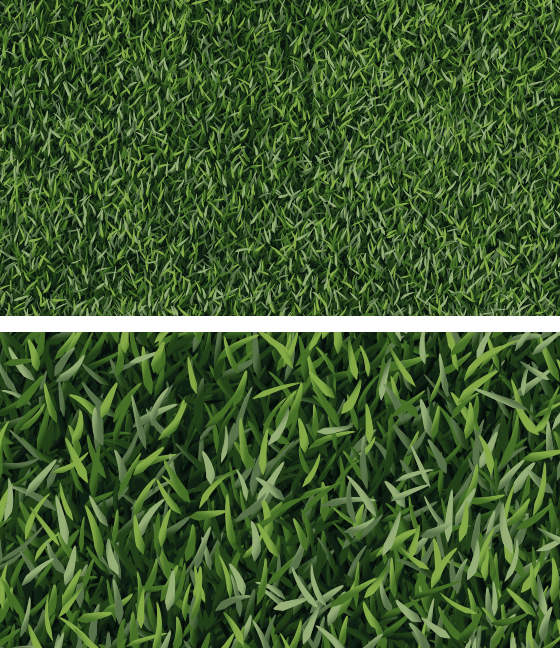
Top, the full canvas; bottom, a detail of the centre.
A WebGL 2 fragment shader for this texture:

```glsl
#version 300 es
precision highp float;
// Dense sunlit lawn: layered, tapered grass blades over deep shadow.

uniform vec2 u_resolution;
out vec4 fragColor;

// Lengths are fractions of the canvas height.
const int LAYERS = 18;
const float LAYER_COVER = 0.19;          // share of area one layer hides
const float CELL = 0.036;                // one blade per cell and layer
const vec2 BLADE_LENGTH = vec2(0.036, 0.066);
const vec2 BLADE_HALF_WIDTH = vec2(0.003, 0.006);
const float LEAN_SPREAD = 1.45;          // radians
const float LEAN_BIAS = 0.12;
const float BEND = 0.1;                  // sag relative to length
const float TONE_JITTER = 0.5;           // tone spread between blades
const float TIP_LIGHT = 0.28;            // tone rise from root to tip
const float SIDE_LIGHT = 0.1;            // tone change across a blade
const float TUFT_SIZE = 0.085;
const float PATCH_SIZE = 0.4;
const float TUFT_TONE = 0.22;
const float PATCH_TONE = 0.14;
const vec2 COOL_SHARE = vec2(0.52, 0.28); // bottom, top of the canvas

const vec3 NIGHT = vec3(0.02, 0.05, 0.035);
const vec3 SHADOW = vec3(0.06, 0.13, 0.07);
const vec3 FOREST = vec3(0.13, 0.25, 0.09);
const vec3 LEAF = vec3(0.27, 0.44, 0.15);
const vec3 LIME = vec3(0.52, 0.67, 0.28);
const vec3 SAGE = vec3(0.35, 0.45, 0.29);
const vec3 PALE = vec3(0.59, 0.69, 0.47);

// Integer hash giving four values in 0..1
vec4 hash4(ivec2 cell, int layer, int salt) {
    uvec4 v = uvec4(ivec4(cell, layer, salt)) * 1664525u + 10139u;
    v.x += v.y * v.w; v.y += v.z * v.x; v.z += v.x * v.y; v.w += v.y * v.z;
    v ^= v >> 16u;
    v.x += v.y * v.w; v.y += v.z * v.x; v.z += v.x * v.y; v.w += v.y * v.z;
    return vec4(v >> 8u) * exp2(-24.0);
}

float valueNoise(vec2 p, int salt) {
    ivec2 i = ivec2(floor(p));
    vec2 f = fract(p);
    f = f * f * (3.0 - 2.0 * f);
    float low = mix(hash4(i, 0, salt).x, hash4(i + ivec2(1, 0), 0, salt).x, f.x);
    float high = mix(hash4(i + ivec2(0, 1), 0, salt).x, hash4(i + ivec2(1), 0, salt).x, f.x);
    return mix(low, high, f.y);
}

// Tone 0 is deepest shadow, 1 is full sun; reflection keeps the shares even
vec3 grassColor(float tone, bool cool) {
    tone = abs(tone);
    tone = clamp(1.0 - abs(1.0 - tone), 0.0, 1.0);
    vec3 color = mix(NIGHT, SHADOW, smoothstep(0.0, 0.12, tone));
    color = mix(color, FOREST, smoothstep(0.14, 0.30, tone));
    color = mix(color, cool ? SAGE : LEAF, smoothstep(0.41, 0.59, tone));
    return mix(color, cool ? PALE : LIME, smoothstep(0.70, 0.90, tone));
}

// Lays one blade over the color beneath it
void drawBlade(inout vec3 color, vec2 p, ivec2 cell, int layer, float tone, float edge) {
    vec4 shape = hash4(cell, layer, 1);
    vec2 d = p - (vec2(cell) + shape.xy) * CELL;
    float len = mix(BLADE_LENGTH.x, BLADE_LENGTH.y, shape.z * shape.w);
    len = mix(len, BLADE_LENGTH.y, 0.3 * shape.z);
    if (dot(d, d) > CELL * CELL) return;

    vec4 look = hash4(cell, layer, 2);
    vec4 pose = hash4(cell, layer, 3);
    float lean = LEAN_BIAS + (pose.x + pose.y - 1.0) * LEAN_SPREAD;
    vec2 axis = vec2(sin(lean), cos(lean));
    float t = dot(d, axis) / len + 0.5;
    if (t <= 0.0 || t >= 1.0) return;

    // Curved spine, narrow root and pointed tip
    float arc = 4.0 * (t - 0.5) * (t - 0.5) - 0.33;
    float side = dot(d, vec2(axis.y, -axis.x)) - (pose.z * 2.0 - 1.0) * BEND * len * arc;
    float halfWidth = mix(BLADE_HALF_WIDTH.x, BLADE_HALF_WIDTH.y, look.x);
    float taper = halfWidth * min(1.0, 4.0 * t) * sqrt(1.0 - t);
    float cover = smoothstep(edge, -edge, abs(side) - taper);
    cover *= min(1.0, 20.0 * t * (1.0 - t));

    // Light by blade, height along it and the side facing the sun
    tone += (look.y - 0.5) * TONE_JITTER + (t - 0.5) * TIP_LIGHT;
    tone -= clamp(side / halfWidth, -1.0, 1.0) * SIDE_LIGHT;
    float coolShare = mix(COOL_SHARE.x, COOL_SHARE.y, clamp(p.y, 0.0, 1.0));
    color = mix(color, grassColor(tone, look.z < coolShare), cover);
}

void main() {
    vec2 p = gl_FragCoord.xy / u_resolution.y;
    float edge = 0.6 / u_resolution.y;
    float tufts = (valueNoise(p / TUFT_SIZE, 7) - 0.5) * TUFT_TONE;
    tufts += (valueNoise(p / PATCH_SIZE, 8) - 0.5) * PATCH_TONE;

    vec3 color = SHADOW;
    for (int layer = 0; layer < LAYERS; layer++) {
        // Each layer takes the tone of the area share it leaves visible
        float depth = float(LAYERS - 1 - layer) + 0.5;
        float tone = pow(1.0 - LAYER_COVER, depth) + tufts;
        ivec2 home = ivec2(floor(p / CELL));
        // Rows run downward so nearer blades overlap farther ones
        for (int y = 1; y >= -1; y--)
            for (int x = -1; x <= 1; x++)
                drawBlade(color, p, home + ivec2(x, y), layer, tone, edge);
    }
    fragColor = vec4(color, 1.0);
}
```
